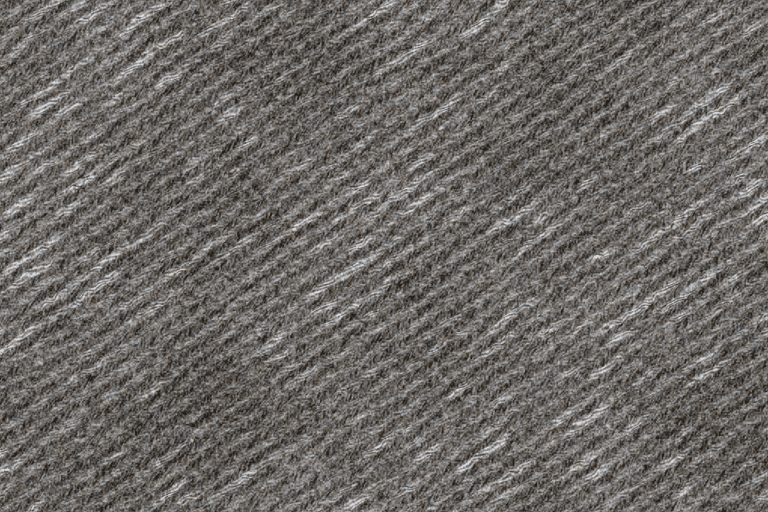
A WebGL 1 fragment shader for this texture:

```glsl
precision highp float;
// Grey twill cloth: slanted ribs that wander and fade, each covered in fine
// stitches (shallow on the crests, steep in the furrows), with fibre grain,
// soft worn patches and a few pale rubbed streaks along the ribs.

uniform vec2 u_resolution;

// Layout: ribs counted along each side of a 3:2 canvas
const float RIBS_ACROSS = 27.0;
const float RIBS_DOWN = 26.0;
const float CANVAS_ASPECT = 1.497;
const float RIB_WOBBLE = 0.6;

// Stitches: slant in radians, count per canvas height
const float CREST_SLANT = 0.38;
const float FURROW_SLANT = 1.10;
const float STITCHES = 128.0;

// Tone strengths
const float BASE_TONE = 0.388;
const float RIB_TONE = 0.078;
const float STITCH_TONE = 0.050;
const float FIBRE_TONE = 0.28;
const float GRAIN_TONE = 0.30;
const float PATCH_TONE = 0.15;
const float STREAK_TONE = 0.17;
const float TINT_TONE = 0.03;

// Yarn colours, from deep shade to rubbed highlight
const vec3 SHADE = vec3(0.140, 0.122, 0.100);
const vec3 YARN = vec3(0.420, 0.402, 0.388);
const vec3 HIGHLIGHT = vec3(0.850, 0.855, 0.865);
const float SHADE_LEVEL = 0.12;
const float YARN_LEVEL = 0.40;
const float HIGHLIGHT_LEVEL = 0.85;

float hash(vec2 p) {
  vec3 q = fract(vec3(p.xyx) * 0.1031);
  q += dot(q, q.yzx + 33.33);
  return fract((q.x + q.y) * q.z);
}

float noise(vec2 p) {
  vec2 cell = floor(p);
  vec2 f = fract(p);
  f = f * f * (3.0 - 2.0 * f);
  float low = mix(hash(cell), hash(cell + vec2(1.0, 0.0)), f.x);
  float high = mix(hash(cell + vec2(0.0, 1.0)), hash(cell + 1.0), f.x);
  return mix(low, high, f.y);
}

float cloud(vec2 p) {
  float sum = 0.0;
  float weight = 0.5;
  for (int i = 0; i < 3; i++) {
    sum += weight * noise(p);
    p = p * 2.03 + 17.3;
    weight *= 0.5;
  }
  return sum / 0.875;
}

// Coordinates along and across a direction
vec2 turn(vec2 p, float angle) {
  float c = cos(angle);
  float s = sin(angle);
  return vec2(c * p.x + s * p.y, c * p.y - s * p.x);
}

// Rows of stitches with jittered spacing, and the fibres lying along them:
// x is the stitch wave, y the fibre noise, both centred on zero
vec2 stitches(vec2 p, float slant, float seed) {
  vec2 q = turn(p, slant);
  float jitter = 1.8 * noise(q * vec2(60.0, 60.0) + seed);
  float wave = sin(6.28318 * (q.y * STITCHES + jitter));
  float fibre = noise(q * vec2(115.0, 250.0) + seed) - 0.5;
  return vec2(wave, fibre);
}

void main() {
  vec2 p = gl_FragCoord.xy / u_resolution.y;

  // Wandering diagonal ribs
  vec2 ribStep = vec2(-RIBS_ACROSS / CANVAS_ASPECT, RIBS_DOWN);
  float wobble = RIB_WOBBLE * (cloud(p * 5.0 + 3.7) - 0.5)
               + 0.3 * (noise(p * 34.0 + 51.0) - 0.5);
  float ribPhase = dot(p, ribStep) + wobble;
  float along = dot(p, normalize(vec2(ribStep.y, -ribStep.x)));
  float rib = cos(6.28318 * ribPhase);
  float crest = smoothstep(-0.5, 0.5, rib);

  // Stitches change slant between crest and furrow
  vec2 weave = mix(stitches(p, FURROW_SLANT, 11.0),
                   stitches(p, CREST_SLANT, 73.0), crest);
  float grain = noise(p * 340.0 + 7.0) - 0.5;
  float worn = cloud(p * 5.0 + 29.0) - 0.5;

  // Uneven strength, and short pale streaks gathered in the worn patches
  float strength = 0.65 + 0.7 * noise(vec2(along * 12.0, ribPhase * 0.8) + 40.0);
  float rub = noise(vec2(along * 16.0, ribPhase) + 90.0) + 0.7 * worn;
  float streak = smoothstep(0.58, 1.05, rub) * crest * (0.8 + 0.5 * weave.x);

  float tone = BASE_TONE + RIB_TONE * strength * rib + STREAK_TONE * streak
             + STITCH_TONE * weave.x + FIBRE_TONE * weave.y
             + GRAIN_TONE * grain + PATCH_TONE * worn;

  // Tone to yarn colour, with a faint warm or cool tint
  vec3 colour = mix(SHADE, YARN, clamp((tone - SHADE_LEVEL) / (YARN_LEVEL - SHADE_LEVEL), 0.0, 1.0));
  colour = mix(colour, HIGHLIGHT, clamp((tone - YARN_LEVEL) / (HIGHLIGHT_LEVEL - YARN_LEVEL), 0.0, 1.0));
  colour += TINT_TONE * (noise(p * 170.0 + 63.0) - 0.5) * vec3(1.0, 0.0, -1.0);

  gl_FragColor = vec4(colour, 1.0);
}
```
